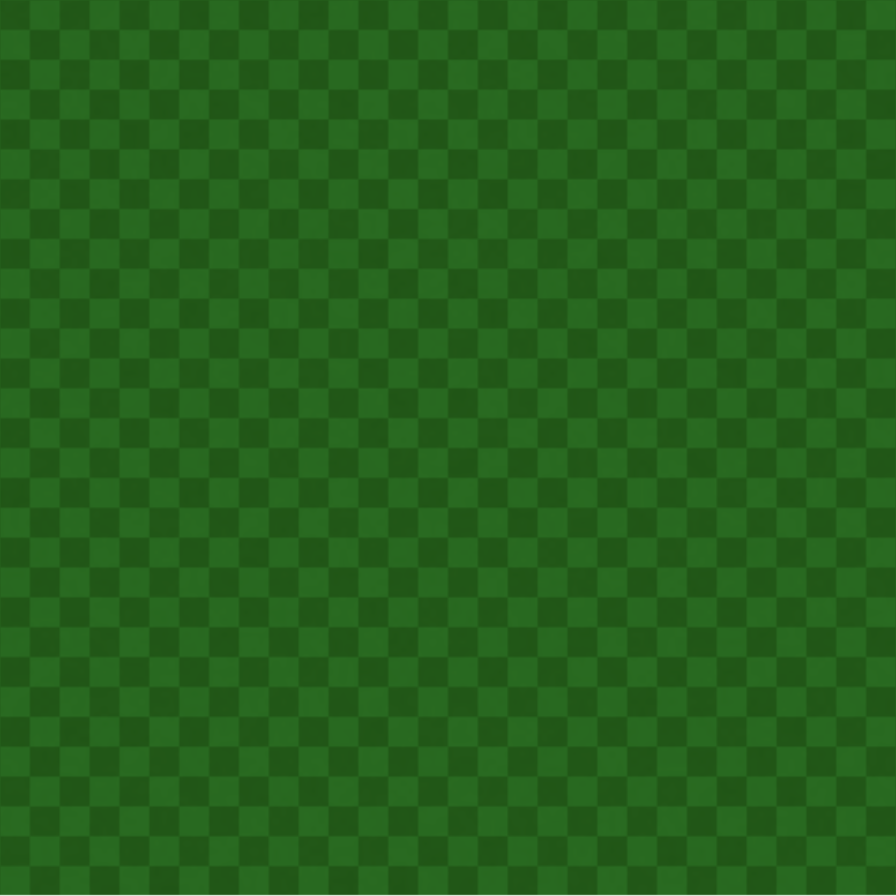
A WebGL 1 fragment shader for this pattern:

```glsl
precision highp float;
// Two-tone green checkerboard with soft cell edges, faint mottling and a pale hairline at the base.

uniform vec2 u_resolution;

const float CELLS = 30.0;
const float EDGE_SOFTNESS = 0.04;  // half-width of a cell edge, in cells
const float CELL_VARIATION = 0.006;
const float MOTTLE = 0.008;
const float HAIRLINE = 0.0013;     // height of the base line, in canvas units

const vec3 DARK_GREEN = vec3(0.130, 0.340, 0.090);
const vec3 LIGHT_GREEN = vec3(0.158, 0.412, 0.126);
const vec3 PALE = vec3(0.85, 0.90, 0.84);

float hash(vec2 p) {
  vec3 q = fract(vec3(p.xyx) * 0.1031);
  q += dot(q, q.yzx + 33.33);
  return fract((q.x + q.y) * q.z);
}

float valueNoise(vec2 p) {
  vec2 i = floor(p);
  vec2 f = fract(p);
  f = f * f * (3.0 - 2.0 * f);
  float low = mix(hash(i), hash(i + vec2(1.0, 0.0)), f.x);
  float high = mix(hash(i + vec2(0.0, 1.0)), hash(i + 1.0), f.x);
  return mix(low, high, f.y);
}

// Softened square waves: +1 in even cells, -1 in odd cells.
vec2 squareWave(vec2 p, vec2 softness) {
  vec2 edgeDistance = 0.5 - abs(mod(p + 0.5, 2.0) - 1.0);
  return clamp(edgeDistance / softness, -1.0, 1.0);
}

float checker(vec2 p, vec2 softness) {
  vec2 wave = squareWave(p, softness);
  return 0.5 + 0.5 * wave.x * wave.y;
}

void main() {
  vec2 uv = gl_FragCoord.xy / u_resolution;
  vec2 grid = uv * CELLS;
  vec2 softness = max(vec2(EDGE_SOFTNESS), 0.5 * CELLS / u_resolution);

  // Checkered base
  vec3 color = mix(DARK_GREEN, LIGHT_GREEN, checker(grid, softness));

  // Slight tone shifts between and within cells
  float shift = (hash(floor(grid)) - 0.5) * CELL_VARIATION;
  shift += (valueNoise(grid * 4.0) - 0.5) * MOTTLE;
  color += shift * vec3(0.6, 1.0, 0.6);

  // Pale hairline, weighted by its coverage of the pixel
  float pixel = 1.0 / u_resolution.y;
  float coverage = clamp((HAIRLINE - uv.y) / pixel + 0.5, 0.0, 1.0);
  color = mix(color, PALE, coverage);

  gl_FragColor = vec4(color, 1.0);
}
```
